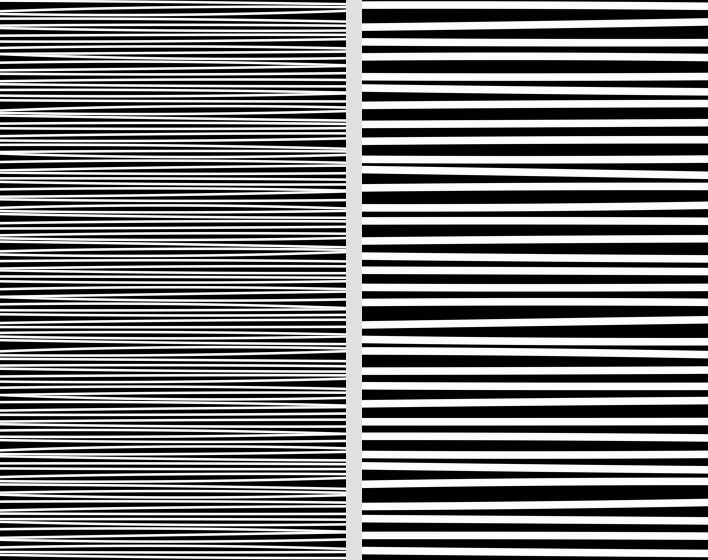
Left, the full canvas; right, a detail of the centre.
A Shadertoy shader for this pattern:

```glsl
// Dense stack of thin white horizontal strands, gently bowed and uneven, on black.

const float STRANDS = 102.0;     // strands from bottom to top
const float STRAND_WIDTH = 0.46; // as a fraction of the spacing
const float END_DRIFT = 0.70;    // unevenness at the sides, in spacings
const float MID_DRIFT = 0.28;    // unevenness at the centre, in spacings
const vec3 INK = vec3(0.005);
const vec3 PAPER = vec3(0.99);

// Layered sines: an irregular value in -1..1 for each strand index
float layeredSines(float index, float phase) {
    return 0.40 * sin(index * 2.43 + phase)
         + 0.35 * sin(index * 5.17 + phase * 2.3)
         + 0.25 * sin(index * 1.71 + phase * 3.9);
}

// Parabola through the values at the left, centre and right
float bow(float left, float centre, float right, float x) {
    return left * (1.0 - x) * (1.0 - 2.0 * x)
         + centre * 4.0 * x * (1.0 - x)
         + right * x * (2.0 * x - 1.0);
}

// Height of one strand at x, in spacings
float strandHeight(float index, float x) {
    float left = END_DRIFT * layeredSines(index, 0.8);
    float centre = MID_DRIFT * layeredSines(index, 2.9);
    float right = END_DRIFT * layeredSines(index, 5.3);
    return index + 0.5 + bow(left, centre, right, x);
}

// Coverage of a strand with softened edges
float strandCoverage(float offset, float width, float softness) {
    float edge = abs(offset) - 0.5 * width;
    return 1.0 - smoothstep(-softness, softness, edge);
}

void mainImage(out vec4 fragColor, in vec2 fragCoord) {
    vec2 uv = fragCoord / iResolution.xy;
    float height = uv.y * STRANDS;
    float softness = 0.72 * STRANDS / iResolution.y;

    // Neighbouring strands can drift into this cell and merge
    float coverage = 0.0;
    for (int k = -2; k <= 2; k++) {
        float index = floor(height) + float(k);
        float offset = height - strandHeight(index, uv.x);
        coverage = max(coverage, strandCoverage(offset, STRAND_WIDTH, softness));
    }

    fragColor = vec4(mix(INK, PAPER, coverage), 1.0);
}
```
